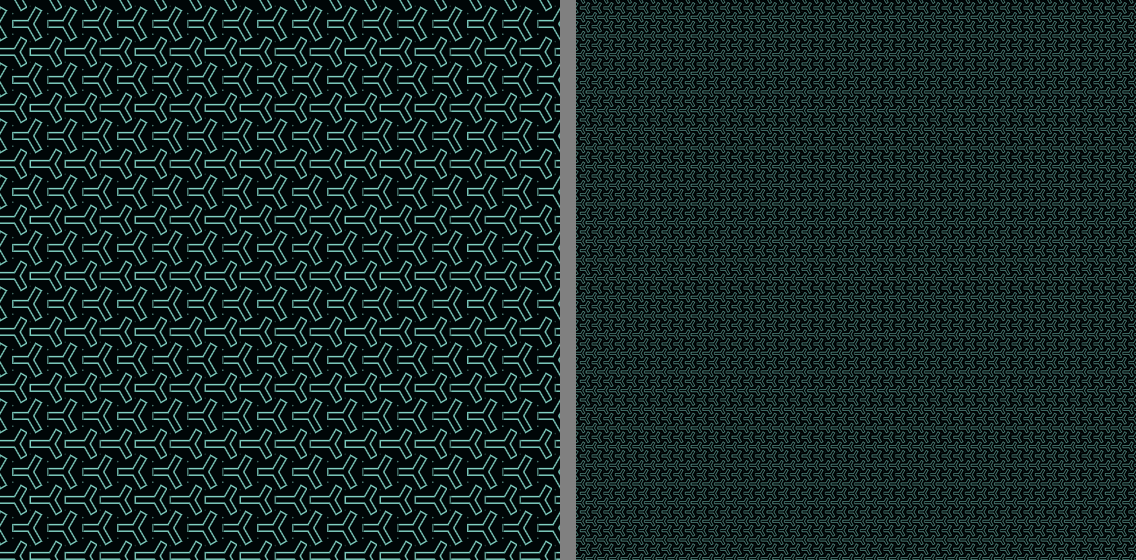
Left: one tile. Right: repeated 3 by 3.
Give the GLSL for this pattern, as a Shadertoy shader.

```glsl
#define COLUMNS 16.0
#define ROWS 20.0
#define ROW_PHASE 0.146
#define STEM_START 0.365
#define BAR_HALF 0.094
#define LINE_HALF 0.021
#define DOT_HEIGHT 0.295
#define CAP_WEAR 0.6
#define BACKGROUND vec3(0.0, 0.025, 0.028)
#define LINE_COLOR vec3(0.50, 0.82, 0.765)

float hash(vec2 p) {
    return fract(sin(dot(p, vec2(127.1, 311.7))) * 43758.5453);
}

// Bar along +x; its start reaches back just far enough to close the joint.
float barDistance(vec2 p, float len) {
    return max(max(p.x - len, -p.x - 0.577 * BAR_HALF), abs(p.y) - BAR_HALF);
}

float coverage(float d, float halfWidth, float pixel) {
    return clamp((halfWidth - d) / pixel + 0.5, 0.0, 1.0);
}

// Outlined tripod and its two dots; p is measured from the middle of the stem cap.
float tripod(vec2 p, float stem, float arm, float capGain, float dotGain, float pixel) {
    vec2 q = vec2(p.x - stem, abs(p.y));
    vec2 along = vec2(0.5, 0.8660254);
    vec2 a = vec2(dot(q, along), dot(q, vec2(along.y, -along.x)));
    float stemD = barDistance(vec2(-q.x, q.y), stem);
    float armD = barDistance(a, arm);

    // The slanted arms have a slightly beaded line, the stem cap is worn
    float bead = armD < stemD ? 0.88 + 0.12 * cos(a.x * 75.0) : 1.0;
    float cap = mix(capGain, 1.0, smoothstep(0.02, 0.05, p.x));
    float outline = coverage(abs(min(stemD, armD)), LINE_HALF, pixel) * bead * cap;

    float spot = coverage(length(vec2(p.x, q.y - DOT_HEIGHT)), LINE_HALF, pixel);
    return max(outline, spot * dotGain);
}

void mainImage(out vec4 fragColor, in vec2 fragCoord) {
    // One unit is the distance between columns
    vec2 p = fragCoord / iResolution.xy * COLUMNS;
    float rowPitch = COLUMNS / ROWS;
    float pixel = COLUMNS / min(iResolution.x, iResolution.y);
    float nearestRow = floor(p.y / rowPitch - ROW_PHASE + 0.5);
    float ink = 0.0;

    // Arms overlap the neighbouring rows
    for (int i = -1; i <= 1; i++) {
        float row = nearestRow + float(i);
        float odd = mod(row, 2.0);
        float x = p.x - STEM_START - 0.5 * (1.0 - odd) + 0.08;
        float column = mod(floor(x), COLUMNS);
        vec2 local = vec2(fract(x) - 0.08, p.y - (row + ROW_PHASE) * rowPitch);

        // Alternate rows have long stems with short arms
        float stem = mix(0.604, 0.49, odd);
        float arm = mix(0.427, 0.49, odd);
        float wear = hash(vec2(column, odd));
        float dotGain = mix(0.3, 0.65, odd) * (0.7 + 0.3 * wear);
        ink = max(ink, tripod(local, stem, arm, 1.0 - CAP_WEAR * wear, dotGain, pixel));
    }

    fragColor = vec4(mix(BACKGROUND, LINE_COLOR, ink), 1.0);
}
```
